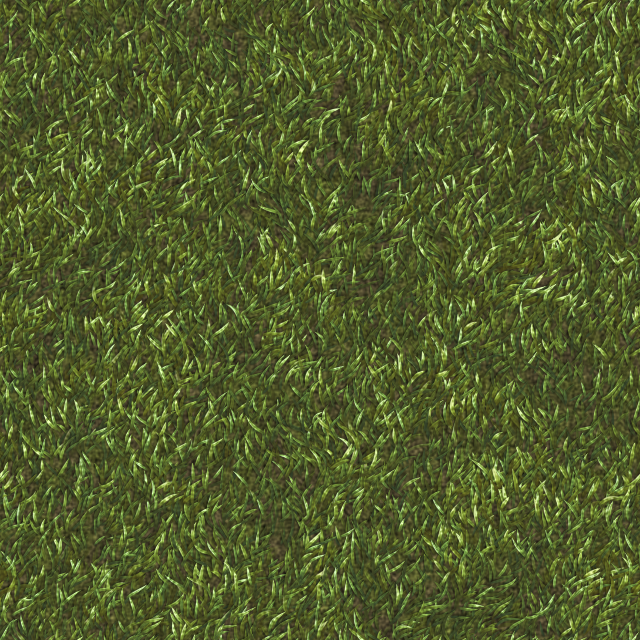
This texture is drawn by a WebGL 1 fragment shader. Its source:

```glsl
precision highp float;
// Seamless turf: short, tapered grass blades in leaning tufts over dark brown soil.
uniform vec2 u_resolution;

vec3 hash3(vec3 p) {
  p = fract(p * vec3(0.1031, 0.1030, 0.0973));
  p += dot(p, p.yxz + 33.33);
  return fract((p.xxy + p.yxx) * p.zyx);
}

// Cell index wrapped to n repeats, so that opposite edges agree.
vec2 wrapCell(vec2 cell, float n) {
  return floor(mod(cell + 0.5, n));
}

float corner(vec2 cell, vec2 f, vec2 o, float n) {
  vec2 gradient = hash3(vec3(wrapCell(cell + o, n), n)).xy * 2.0 - 1.0;
  return dot(gradient, f - o);
}

// Gradient noise with n repeats across the canvas, roughly -0.7 to 0.7.
float noise(vec2 uv, float n) {
  vec2 cell = floor(uv * n);
  vec2 f = uv * n - cell;
  vec2 s = f * f * f * (f * (f * 6.0 - 15.0) + 10.0);
  float low = mix(corner(cell, f, vec2(0, 0), n), corner(cell, f, vec2(1, 0), n), s.x);
  float high = mix(corner(cell, f, vec2(0, 1), n), corner(cell, f, vec2(1, 1), n), s.x);
  return 1.3 * mix(low, high, s.y);
}

// Colour ramp from shaded olive to pale, sunlit tips.
vec3 grassColor(float tone, float hue) {
  vec3 c = mix(vec3(0.24, 0.25, 0.125), vec3(0.36, 0.42, 0.165), smoothstep(0.0, 0.3, tone));
  c = mix(c, vec3(0.48, 0.60, 0.22), smoothstep(0.25, 0.55, tone));
  c = mix(c, vec3(0.64, 0.77, 0.37), smoothstep(0.5, 0.8, tone));
  c = mix(c, vec3(0.82, 0.91, 0.63), smoothstep(0.75, 1.05, tone));
  return c + (hue - 0.5) * vec3(0.08, 0.0, -0.08);
}

void main() {
  vec2 uv = gl_FragCoord.xy / u_resolution;
  float soft = 0.7 / min(u_resolution.x, u_resolution.y);

  // Slow fields shared by neighbouring blades
  float lean = 0.2 + 1.1 * noise(uv, 8.0) + 0.5 * noise(uv, 17.0);
  float lush = 0.65 * noise(uv, 6.0) + 0.8 * noise(uv, 15.0);
  float grain = noise(uv, 190.0);

  // Soil with crumbs and a little moss
  float crumbs = noise(uv, 45.0) + noise(uv, 110.0);
  vec3 color = mix(vec3(0.30, 0.27, 0.18), vec3(0.31, 0.33, 0.15),
                   smoothstep(-0.4, 0.4, noise(uv, 22.0)));
  color *= 1.0 + 0.4 * crumbs + 0.4 * grain;

  // Blades, from the shaded lower layers to the bright upper ones
  const float CELLS = 34.0;
  for (int layer = 0; layer < 12; layer++) {
    float id = float(layer);
    float depth = id / 11.0;
    vec2 p = uv * CELLS + hash3(vec3(id, 7.0, 3.0)).xy;
    vec2 home = floor(p);
    for (int j = -1; j <= 1; j++) {
      for (int i = -1; i <= 1; i++) {
        vec2 cell = home + vec2(i, j);
        vec2 key = wrapCell(cell, CELLS);
        vec3 shape = hash3(vec3(key, id + 60.0));
        vec3 look = hash3(vec3(key + 41.0, id + 90.0));

        // Blade space: t runs from root to tip, x across the bent spine
        float angle = lean + (shape.z - 0.5) * 1.7;
        vec2 along = vec2(sin(angle), cos(angle));
        vec2 d = (p - cell - shape.xy) / CELLS;
        float t = dot(d, along) / mix(0.024, 0.046, look.x) + 0.5;
        float bend = (fract(look.x * 17.0) - 0.5) * 0.018;
        float x = dot(d, vec2(along.y, -along.x)) - bend * (t - 0.5) * (t - 0.5);
        float inside = clamp(t, 0.0, 1.0);
        float halfWidth = mix(0.0025, 0.004, look.z)
                        * sqrt(inside) * (1.0 - inside * inside) * 1.5;
        float ends = smoothstep(0.0, 0.22, t) * (1.0 - smoothstep(0.95, 1.0, t));
        float present = ends * smoothstep(-0.15, 0.1, 0.75 + 0.6 * lush - look.z);

        // Soft shadow around the blade
        float gap = abs(x + 0.001) - halfWidth;
        color *= 1.0 - 0.21 * present * (1.0 - smoothstep(-0.001, 0.003, gap));

        // Lit side, dark midrib and bright tip
        float side = x / max(halfWidth, 0.0005);
        float tone = mix(0.14, 1.1, pow(look.y, 1.45)) * mix(0.45, 1.0, depth);
        tone *= (0.3 + 0.75 * smoothstep(0.05, 0.7, t)) * (1.0 + 0.35 * lush);
        tone *= 0.93 - 0.26 * clamp(side, -1.0, 1.0) + 0.6 * grain;
        tone *= 1.0 - 0.2 * exp(-12.0 * side * side);
        float cover = present * (1.0 - smoothstep(-soft, soft, abs(x) - halfWidth));
        color = mix(color, grassColor(tone, look.z), cover);
      }
    }
  }
  // Fine fibre texture over everything
  color *= 1.0 + 0.22 * grain;
  gl_FragColor = vec4(clamp(color, 0.0, 1.0), 1.0);
}
```
